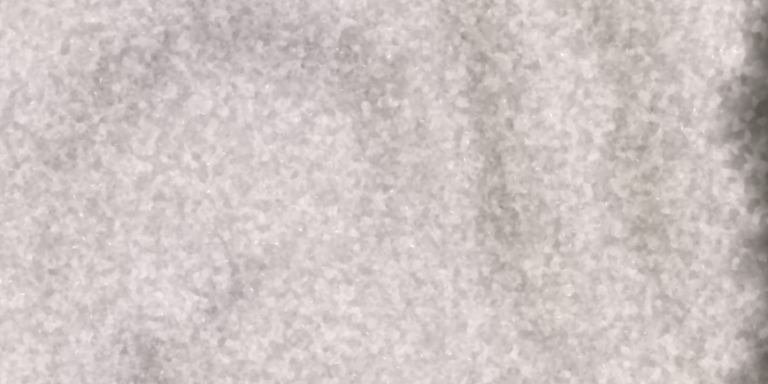
Give the GLSL for this texture, as a WebGL 2 fragment shader.

```glsl
#version 300 es
precision highp float;

uniform vec2 u_resolution;
out vec4 fragColor;

#define GRAIN_SCALE 50.0
#define GRAIN_CONTRAST 0.135
#define FINE_CONTRAST 0.09
#define GLINT_STRENGTH 0.14
#define GAP_STRENGTH 0.10
#define MOTTLE 0.028
#define LIT_COLOR vec3(0.846, 0.806, 0.803)
#define SHADE_COLOR vec3(0.600, 0.560, 0.540)
#define DARK_COLOR vec3(0.260, 0.245, 0.220)

vec3 hash3(vec2 cell) {
    uvec3 v = uvec3(ivec3(ivec2(cell) + 4096, 17));
    v = v * 1664525u + 1013904223u;
    v.x += v.y * v.z; v.y += v.z * v.x; v.z += v.x * v.y;
    v ^= v >> 16u;
    v.x += v.y * v.z; v.y += v.z * v.x; v.z += v.x * v.y;
    return vec3(v >> 8u) / 16777216.0;
}

float valueNoise(vec2 p) {
    vec2 cell = floor(p), f = fract(p);
    f = f * f * (3.0 - 2.0 * f);
    float low = mix(hash3(cell).x, hash3(cell + vec2(1, 0)).x, f.x);
    float high = mix(hash3(cell + vec2(0, 1)).x, hash3(cell + vec2(1, 1)).x, f.x);
    return mix(low, high, f.y);
}

vec2 rotate(vec2 v, float angle) {
    float c = cos(angle), s = sin(angle);
    return vec2(c * v.x - s * v.y, s * v.x + c * v.y);
}

// Soft cells: each elongated crystal has its own tone, centred on zero
float crystals(vec2 p) {
    vec2 home = floor(p);
    float tone = 0.0, total = 1e-5;
    for (int y = -1; y <= 1; y++)
    for (int x = -1; x <= 1; x++) {
        vec2 cell = home + vec2(x, y);
        vec3 h = hash3(cell);
        vec2 d = rotate(p - cell - 0.1 - 0.8 * h.xy, 6.2832 * fract(h.z * 7.3));
        d *= vec2(0.8, 1.3);
        float weight = exp(-5.0 * dot(d, d));
        tone += weight * (h.z - 0.5);
        total += weight;
    }
    return tone / total;
}

// Sparse soft streaks at random angles
float flecks(vec2 p, float slimness) {
    vec2 home = floor(p);
    float sum = 0.0;
    for (int y = -1; y <= 1; y++)
    for (int x = -1; x <= 1; x++) {
        vec2 cell = home + vec2(x, y);
        vec3 h = hash3(cell);
        vec2 d = rotate(p - cell - h.xy, 6.2832 * fract(h.z * 11.7));
        d *= vec2(5.0, 5.0 * slimness);
        sum += h.z * h.z * h.z * exp(-dot(d, d));
    }
    return sum;
}

float bump(float d, float width) {
    return exp(-d * d / (width * width));
}

// Broad hollows in the heaped surface
float hollows(vec2 p) {
    vec2 q = p + 0.06 * (vec2(valueNoise(p * 5.0), valueNoise(p * 5.0 + 40.0)) - 0.5);
    float arc = bump(length(q - vec2(0.62, 0.50)) - 0.43, 0.11);
    float shade = 0.36 * arc * smoothstep(0.3, 0.9, q.y);
    // Two furrows, steep on the left and fading to the right
    for (int i = 0; i < 2; i++) {
        float k = float(i);
        float fall = 1.0 - q.y;
        float centre = 1.17 + 0.37 * k + 0.24 * fall + 0.02 * sin(7.0 * fall);
        float d = q.x - centre;
        float strength = mix(0.38, 0.34, k) * (1.0 - 0.65 * smoothstep(0.55, 0.95, fall));
        shade += strength * bump(d, d < 0.0 ? 0.065 : 0.15);
    }
    // Low dimples and a faint crease near the left side
    shade += 0.42 * bump(length((q - vec2(0.38, 0.06)) * vec2(1.0, 0.8)), 0.075);
    shade += 0.30 * bump(length(rotate(q - vec2(0.58, 0.19), -0.9) * vec2(0.6, 1.3)), 0.07);
    shade += 0.14 * bump(q.x - 0.14, 0.04) * smoothstep(0.8, 0.3, q.y);
    return shade;
}

void main() {
    vec2 p = gl_FragCoord.xy / u_resolution.y;

    float coarse = crystals(p * GRAIN_SCALE);
    float fine = crystals(rotate(p, 0.6) * GRAIN_SCALE * 1.8 + 200.0);
    float mottle = valueNoise(p * 7.0 + 9.0) + valueNoise(p * 19.0 + 70.0) - 1.0;
    float shade = hollows(p);

    // Surface tone, with cooler and warmer patches
    vec3 color = mix(LIT_COLOR, SHADE_COLOR, shade);
    float warmth = smoothstep(0.7, 1.5, p.x) - 0.45 + 0.6 * (valueNoise(p * 4.0 + 30.0) - 0.5);
    color += vec3(0.004, 0.003, -0.024) * warmth * (0.35 + 1.6 * shade);

    // Crystal relief, gaps and glints
    float relief = GRAIN_CONTRAST * coarse + FINE_CONTRAST * fine;
    color += relief * (0.9 + 0.5 * shade) + MOTTLE * mottle;
    float gaps = flecks(rotate(p, 0.4) * 32.0 + 90.0, 1.5);
    color -= GAP_STRENGTH * gaps * (0.4 + 1.6 * shade) * vec3(1.0, 1.02, 0.98);
    float glints = flecks(rotate(p, -0.3) * 28.0 + 300.0, 1.9);
    color += GLINT_STRENGTH * glints * glints;

    // Soft dark margin on the right, deepest at the lower corner
    float margin = 2.0 - 0.05 * bump(p.y - 0.74, 0.17) + 0.01 * sin(9.0 * p.y);
    margin -= 0.03 * bump(p.y, 0.12);
    float depth = p.x - margin + 0.05 * (valueNoise(p * 14.0) - 0.5) - 0.035 * coarse;
    color = mix(color, DARK_COLOR, 0.85 * smoothstep(-0.12, 0.08, depth));

    fragColor = vec4(clamp(color, 0.0, 1.0), 1.0);
}
```
